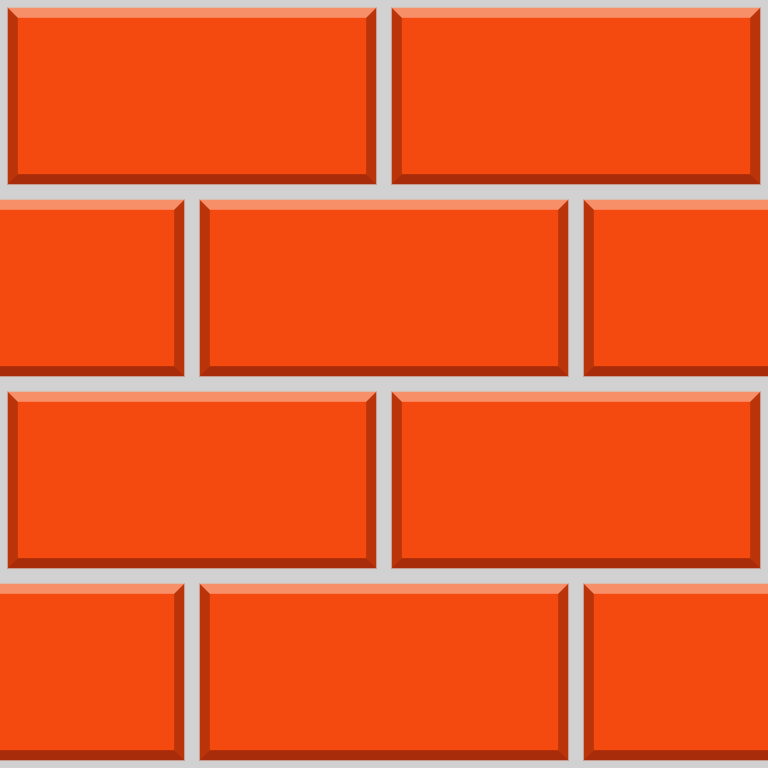
Write a Shadertoy shader that draws this pattern.

```glsl
const vec2 BRICK_COUNT = vec2(2.0, 4.0);
const float JOINT_HALF_WIDTH = 0.01;
const float BEVEL_WIDTH = 0.0132;

const vec3 MORTAR = vec3(0.82);
const vec3 FACE = vec3(0.96, 0.29, 0.06);
const vec3 TOP_BEVEL = vec3(0.97, 0.56, 0.41);
const vec3 SIDE_BEVEL = vec3(0.73, 0.20, 0.04);
const vec3 BOTTOM_BEVEL = vec3(0.66, 0.17, 0.04);

// Smooth step across one pixel, centred on zero distance
float coverage(float dist, float pixel) {
    return clamp(dist / pixel + 0.5, 0.0, 1.0);
}

// Position relative to the brick centre, in canvas units
vec2 brickPosition(vec2 uv, vec2 count) {
    vec2 grid = uv * count;
    float evenRow = 1.0 - mod(floor(grid.y), 2.0);
    grid.x += 0.5 * evenRow;
    return (fract(grid) - 0.5) / count;
}

// Lit top, dark bottom and sides, joined by mitred corners
vec3 bevelColor(vec2 p, vec2 inset, float pixel) {
    vec3 horizontal = mix(BOTTOM_BEVEL, TOP_BEVEL, step(0.0, p.y));
    float mitre = (inset.x - inset.y) * 0.7071;
    return mix(SIDE_BEVEL, horizontal, coverage(mitre, pixel));
}

vec3 brickColor(vec2 p, vec2 halfSize, float pixel) {
    vec2 inset = halfSize - abs(p);
    float edge = min(inset.x, inset.y);
    vec3 color = bevelColor(p, inset, pixel);
    color = mix(color, FACE, coverage(edge - BEVEL_WIDTH, pixel));
    return mix(MORTAR, color, coverage(edge, pixel));
}

void mainImage(out vec4 fragColor, in vec2 fragCoord) {
    vec2 uv = fragCoord / iResolution.xy;
    float pixel = 1.0 / min(iResolution.x, iResolution.y);
    vec2 halfSize = 0.5 / BRICK_COUNT - JOINT_HALF_WIDTH;
    vec2 p = brickPosition(uv, BRICK_COUNT);
    fragColor = vec4(brickColor(p, halfSize, pixel), 1.0);
}
```
